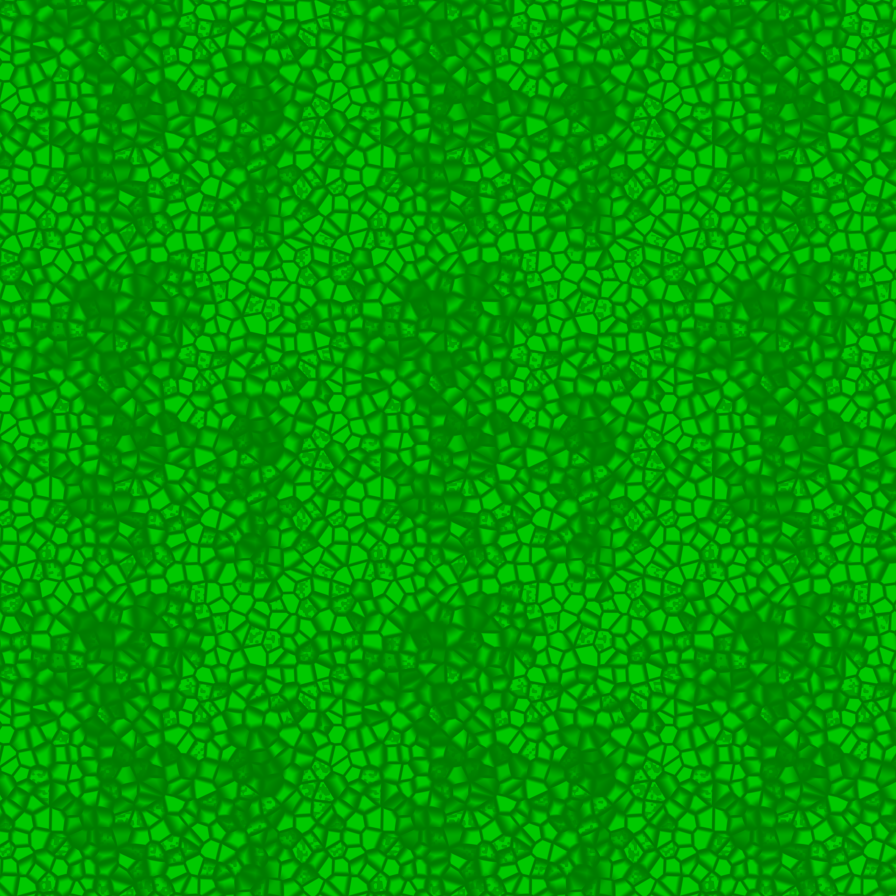
This texture is drawn by a Shadertoy shader. Its source:

```glsl
// Green mosaic of small angular Voronoi chips on a repeating tile.
// Each side of a chip fades into the dark joint with its own softness;
// broad noise groups crisp and shadowed chips, fine noise speckles a few.

#define TILE 0.37          // tile size as a share of the canvas
#define CELLS 20.0         // chips across one tile
#define JITTER 0.92        // irregularity of the chips
#define JOINT 0.035        // half width of the dark joint, in chips
#define CRISP 0.09         // narrowest fade at a chip side
#define SOFT 0.85          // widest fade at a chip side
#define PATCHES 5.0        // shadow patches across one tile
#define GRAIN 6.0          // speckles across one chip
#define SPECKLED 0.28      // share of speckled chips
#define DARK vec3(0.0, 0.487, 0.0)
#define BRIGHT vec3(0.0, 0.785, 0.0)

float hash(vec2 p) {
    return fract(sin(dot(p, vec2(127.1, 311.7))) * 43758.5453);
}

// Smooth value noise that repeats after the given number of lattice steps
float tiledNoise(vec2 p, float period) {
    vec2 i = floor(p), f = fract(p);
    f = f * f * (3.0 - 2.0 * f);
    vec2 a = mod(i, period), b = mod(i + 1.0, period);
    return mix(mix(hash(a), hash(vec2(b.x, a.y)), f.x),
               mix(hash(vec2(a.x, b.y)), hash(b), f.x), f.y);
}

// Position of the seed belonging to a lattice cell
vec2 seedPoint(vec2 cell) {
    vec2 id = mod(cell, CELLS);
    vec2 offset = vec2(hash(id + 3.7), hash(id + 51.3));
    return cell + 0.5 + JITTER * (offset - 0.5);
}

// Brightness of the mosaic, from 0 in the joints to 1 on a crisp chip
float mosaic(vec2 p) {
    // Nearest seed
    vec2 home = floor(p), nearest = home, toSeed = vec2(8.0);
    for (int y = -1; y <= 1; y++)
    for (int x = -1; x <= 1; x++) {
        vec2 cell = home + vec2(x, y);
        vec2 r = seedPoint(cell) - p;
        if (dot(r, r) < dot(toSeed, toSeed)) {
            toSeed = r;
            nearest = cell;
        }
    }

    // Shadow shared by neighbouring chips, varied from chip to chip
    vec2 id = mod(nearest, CELLS);
    float patchy = tiledNoise((id + 0.5) * PATCHES / CELLS, PATCHES);
    float shadow = mix(hash(id + 17.9), patchy, 0.55);
    float softness = SOFT * smoothstep(0.15, 0.7, shadow);

    // Fade toward every side
    float light = 1.0;
    for (int y = -2; y <= 2; y++)
    for (int x = -2; x <= 2; x++) {
        if (x == 0 && y == 0) continue;
        vec2 cell = nearest + vec2(x, y);
        vec2 r = seedPoint(cell) - p;
        float side = dot(0.5 * (toSeed + r), normalize(r - toSeed));
        float h = hash(id + 37.0 * mod(cell, CELLS) + 5.1);
        float fade = CRISP + softness * h * h;
        light = min(light, smoothstep(JOINT, JOINT + fade, side));
    }
    light *= 1.0 - 0.75 * smoothstep(0.55, 0.85, shadow);

    // Fine speckle on some chips
    float grain = tiledNoise(p * GRAIN, CELLS * GRAIN);
    float speckled = step(hash(id + 83.3), SPECKLED);
    return light * (1.0 - 0.55 * speckled * smoothstep(0.4, 0.65, grain));
}

void mainImage(out vec4 fragColor, in vec2 fragCoord) {
    // Average four samples per pixel to smooth the edges
    float light = 0.0;
    for (int s = 0; s < 4; s++) {
        vec2 shift = vec2(s % 2, s / 2) * 0.5 - 0.25;
        vec2 uv = (fragCoord + shift) / iResolution.y;
        light += 0.25 * mosaic(uv * CELLS / TILE);
    }
    fragColor = vec4(mix(DARK, BRIGHT, light), 1.0);
}
```
